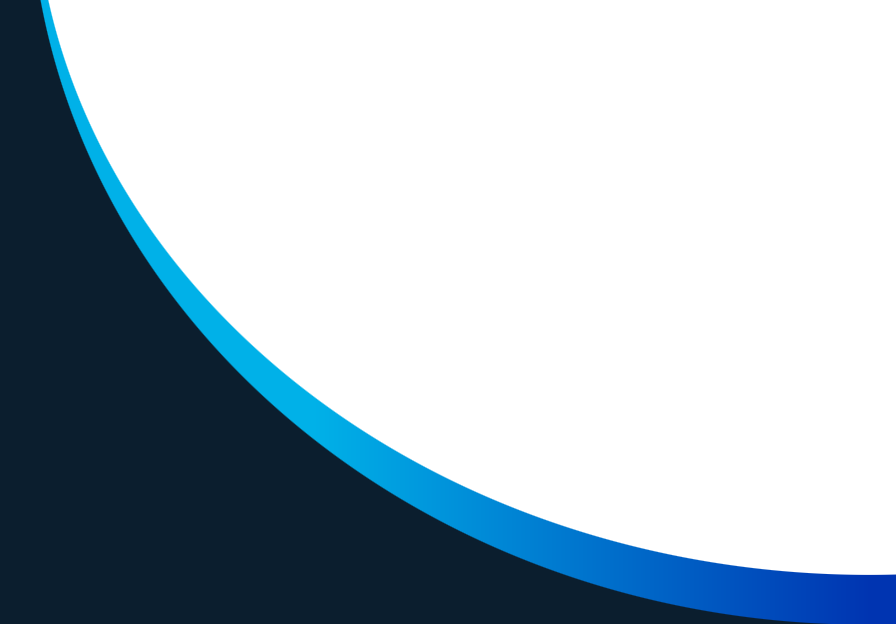
Give the GLSL for this background, as a Shadertoy shader.

```glsl
// Draws a white page framed by a tapering cyan-to-blue curved band on dark navy.

const vec3 NAVY  = vec3(0.043, 0.118, 0.180);
const vec3 CYAN  = vec3(0.000, 0.694, 0.910);
const vec3 BLUE  = vec3(0.000, 0.205, 0.695);
const vec3 WHITE = vec3(1.0);

// Antialiased coverage of an axis-aligned ellipse
float ellipseMask(vec2 p, vec2 center, vec2 radii) {
    float edge = length((p - center) / radii) - 1.0;
    return clamp(0.5 - edge / max(fwidth(edge), 1e-5), 0.0, 1.0);
}

// Horizontal blend between two colours
vec3 horizontalGradient(float x, float start, float end, vec3 left, vec3 right) {
    return mix(left, right, clamp((x - start) / (end - start), 0.0, 1.0));
}

void mainImage(out vec4 fragColor, in vec2 fragCoord) {
    vec2 uv = fragCoord / iResolution.xy;

    // Two offset ellipses leave a band that widens to the right
    float band = ellipseMask(uv, vec2(0.966, 1.1936), vec2(0.9331, 1.1946));
    float page = ellipseMask(uv, vec2(0.970, 1.2075), vec2(0.9320, 1.1288));

    // Layers from back to front
    vec3 color = NAVY;
    color = mix(color, horizontalGradient(uv.x, 0.35, 0.97, CYAN, BLUE), band);
    color = mix(color, WHITE, page);

    fragColor = vec4(color, 1.0);
}
```
